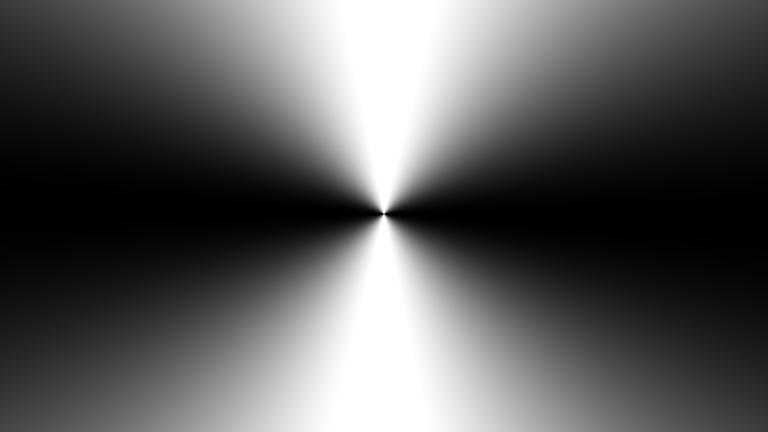
Write a WebGL 2 fragment shader that draws this background.

```glsl
#version 300 es
precision highp float;
// Two soft white beams fan up and down from a point, across a dark horizon.
uniform vec2 u_resolution;
out vec4 outColor;

const vec2 BEAM_CENTER = vec2(0.0, 0.0045);
const float BEAM_TILT = 0.022;
const float BEAM_GAIN = 1.05;

vec2 rotate(vec2 p, float angle) {
    float c = cos(angle);
    float s = sin(angle);
    return vec2(c * p.x - s * p.y, s * p.x + c * p.y);
}

// Squared sine of the angle above the horizon, clipped to a white core.
float beamLight(vec2 p, float gain) {
    float sineSquared = p.y * p.y / max(dot(p, p), 1e-7);
    return clamp(gain * sineSquared, 0.0, 1.0);
}

// Average of a small sample grid keeps the pinched center smooth.
float smoothBeam(vec2 p, float pixel) {
    float sum = 0.0;
    for (int i = 0; i < 4; i++) {
        vec2 offset = vec2(float(i % 2), float(i / 2)) - 0.5;
        sum += beamLight(p + 0.5 * pixel * offset, BEAM_GAIN);
    }
    return sum / 4.0;
}

void main() {
    // Centered coordinates, one unit per canvas height
    vec2 p = (gl_FragCoord.xy - 0.5 * u_resolution) / u_resolution.y;
    p = rotate(p - BEAM_CENTER, BEAM_TILT);
    float light = smoothBeam(p, 1.0 / u_resolution.y);
    outColor = vec4(vec3(light), 1.0);
}
```
